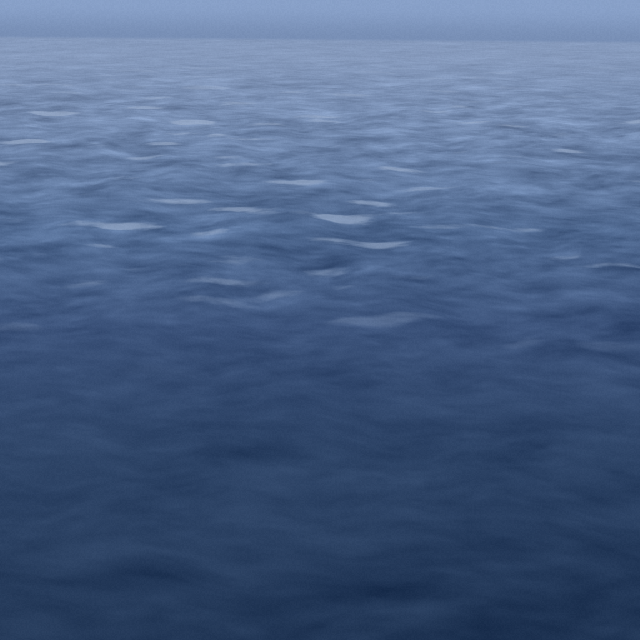
Give the GLSL for this texture, as a WebGL 1 fragment shader.

```glsl
precision highp float;

uniform vec2 u_resolution;

// Horizon
const float HORIZON_LEFT = 0.942;
const float HORIZON_DROP = 0.008;
const float HORIZON_SOFT = 0.003;

// Colours, from far to near
const vec3 SKY_HIGH = vec3(0.535, 0.630, 0.785);
const vec3 SKY_LOW = vec3(0.470, 0.560, 0.710);
const vec3 WATER_FAR = vec3(0.525, 0.605, 0.740);
const vec3 WATER_PALE = vec3(0.420, 0.510, 0.655);
const vec3 WATER_MID = vec3(0.315, 0.415, 0.570);
const vec3 WATER_DEEP = vec3(0.235, 0.325, 0.480);
const vec3 WATER_DARK = vec3(0.182, 0.270, 0.405);
const vec3 WATER_NEAR = vec3(0.130, 0.212, 0.335);
const vec3 GLINT_COLOR = vec3(0.630, 0.700, 0.810);

// Waves
const float ROW_DENSITY = 25.0;
const float COLUMN_DENSITY = 7.5;
const float RIPPLE_STRENGTH = 0.095;
const float SWELL_STRENGTH = 0.016;
const float GLINT_STRENGTH = 0.60;
const float GRAIN_STRENGTH = 0.018;
const float GRAIN_CELLS = 512.0;

float hash(vec2 p) {
  vec3 q = fract(vec3(p.xyx) * 0.1031);
  q += dot(q, q.yzx + 33.33);
  return fract((q.x + q.y) * q.z);
}

// Signed, smooth bumps around one random point per cell
float cellular(vec2 p) {
  vec2 cell = floor(p);
  vec2 local = fract(p);
  float sum = 0.0;
  for (int j = -1; j <= 1; j++) {
    for (int i = -1; i <= 1; i++) {
      vec2 offset = vec2(float(i), float(j));
      vec2 id = cell + offset + 200.0;
      vec2 site = offset + vec2(hash(id), hash(id + 37.0));
      vec2 delta = local - site;
      float falloff = max(0.0, 1.0 - dot(delta, delta));
      sum += (hash(id + 71.0) * 2.0 - 1.0) * falloff * falloff;
    }
  }
  return sum;
}

// Bends the wave rows slightly into uneven crests
vec2 warp(vec2 p) {
  p.y += 0.18 * sin(p.x * 1.7 + p.y * 0.35) + 0.12 * sin(p.x * 3.9 - p.y * 0.8);
  p.x += 0.25 * sin(p.y * 0.9 + p.x * 0.6);
  return p;
}

float ripples(vec2 p) {
  float sum = 0.0;
  float weight = 0.50;
  float shear = 0.30;
  for (int octave = 0; octave < 4; octave++) {
    sum += weight * cellular(p + vec2(0.0, shear * p.x));
    p = p * vec2(1.75, 1.7) + 13.7;
    weight *= 0.74;
    shear = -shear;
  }
  return sum;
}

float ramp(float a, float b, float y) {
  return clamp((y - a) / (b - a), 0.0, 1.0);
}

vec3 waterGradient(float y) {
  vec3 color = mix(WATER_NEAR, WATER_DARK, ramp(0.03, 0.29, y));
  color = mix(color, WATER_DEEP, ramp(0.29, 0.49, y));
  color = mix(color, WATER_MID, ramp(0.49, 0.64, y));
  color = mix(color, WATER_PALE, ramp(0.64, 0.77, y));
  return mix(color, WATER_FAR, ramp(0.77, 0.91, y));
}

void main() {
  vec2 uv = gl_FragCoord.xy / u_resolution;
  float horizon = HORIZON_LEFT - HORIZON_DROP * uv.x;
  float nearness = max(horizon - uv.y, 0.0);

  // Rows and columns widen towards the viewer
  vec2 surface = vec2((uv.x - 0.5) * COLUMN_DENSITY / (nearness + 0.30),
                      log(nearness + 0.06) * ROW_DENSITY);
  vec2 wavy = warp(surface);
  float fade = smoothstep(0.0, 0.14, nearness);
  float calm = mix(1.0, 0.40, smoothstep(0.22, 0.60, nearness));

  // Water body, broad swell and fine ripples
  vec3 water = waterGradient(uv.y);
  float swell = cellular(wavy * vec2(0.32, 0.24) + 5.3);
  float relief = ripples(wavy) * RIPPLE_STRENGTH * mix(0.25, 1.0, fade) * calm;
  relief += swell * SWELL_STRENGTH * fade;
  water += relief * vec3(0.93, 1.0, 1.08);

  // Thin bright crests with feathered ends, strongest in the upper middle
  float crest = cellular(wavy * vec2(0.85, 1.25) + vec2(8.2, 3.1));
  float glint = smoothstep(0.50, 1.15, crest + 0.30 * ripples(wavy * 1.6 + 4.0));
  float glintZone = fade * (1.0 - smoothstep(0.28, 0.55, nearness));
  water = mix(water, GLINT_COLOR, glint * glintZone * GLINT_STRENGTH);

  // Sky and the soft horizon
  vec3 sky = mix(SKY_LOW, SKY_HIGH, smoothstep(0.0, 0.055, uv.y - horizon));
  float skyMask = smoothstep(-HORIZON_SOFT, HORIZON_SOFT, uv.y - horizon);
  vec3 color = mix(water, sky, skyMask);

  color += (hash(floor(uv * GRAIN_CELLS)) - 0.5) * GRAIN_STRENGTH;
  gl_FragColor = vec4(clamp(color, 0.0, 1.0), 1.0);
}
```
